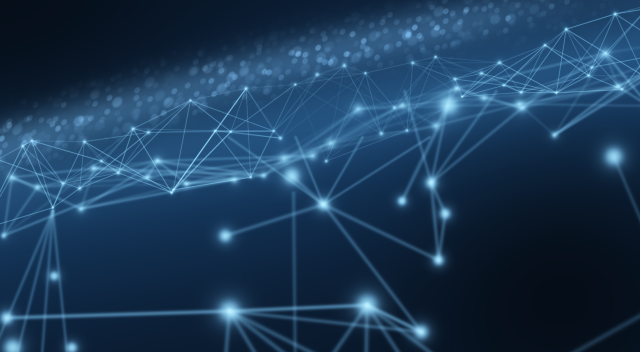
This background is drawn by a Shadertoy shader. Its source:

```glsl
float hash(vec2 p) {
    return fract(sin(dot(p, vec2(127.1, 311.7))) * 43758.5453);
}

float spot(vec2 p, vec2 center, float radius) {
    vec2 d = (p - center) / radius;
    return exp(-dot(d, d));
}

// Soft line; its width never drops below the pixel size
float link(vec2 p, vec2 a, vec2 b, float width) {
    vec2 pa = p - a, ba = b - a;
    float d = length(pa - ba * clamp(dot(pa, ba) / dot(ba, ba), 0.0, 1.0));
    d /= max(width, 0.6 / iResolution.y);
    return exp(-d * d);
}

float ridge(float x) { return 0.585 + 0.33 * x - 0.045 * x * x; }
float band(float x) { return 0.45 + 0.215 * x; }

vec2 meshNode(float i, float count, float drop, float spread, float seed) {
    float x = (i + hash(vec2(i, seed))) / count * 1.95 - 0.06;
    float y = band(x) - drop + (hash(vec2(seed, i + 9.0)) - 0.5) * spread;
    return vec2(x, y);
}

// Chain of scattered nodes, each tied to some of its followers
float mesh(vec2 p, float count, float drop, float spread, float width, float seed) {
    float sum = 0.0;
    for (float i = 0.0; i < count; i++) {
        vec2 a = meshNode(i, count, drop, spread, seed);
        if (abs(a.x - p.x) > 0.45) continue;
        float density = mix(0.35, 1.0, smoothstep(0.15, 0.5, abs(a.x - 0.95)));
        for (float k = 1.0; k < 6.0; k++) {
            float strength = hash(vec2(i + seed, k));
            if (strength < 0.25) continue;
            vec2 b = meshNode(i + k, count, drop, spread, seed);
            sum += 0.5 * strength * density * link(p, a, b, width);
        }
        float size = width * mix(1.8, 3.2, hash(vec2(i, seed + 4.0)));
        sum += 1.1 * spot(p, a, size) + 0.15 * spot(p, a, size * 2.5);
    }
    return sum;
}

// Out-of-focus dust in a sheared grid that follows the ridge
float dust(vec2 p, float cell, float seed) {
    vec2 q = vec2(p.x, p.y - ridge(p.x)) / cell;
    float sum = 0.0;
    for (int n = 0; n < 9; n++) {
        vec2 id = floor(q) + vec2(n % 3 - 1, n / 3 - 1);
        vec2 center = id + vec2(hash(id + seed), hash(id + seed + 17.0));
        float bright = hash(id + seed + 31.0);
        sum += bright * bright * smoothstep(0.42, 0.2, length(q - center));
    }
    return sum;
}

// Large near nodes: position and radius
const vec3 near[16] = vec3[](
    vec3(0.652, 0.116, 0.024), vec3(1.043, 0.133, 0.024),
    vec3(1.197, 0.057, 0.016), vec3(0.019, 0.097, 0.014),
    vec3(0.154, 0.216, 0.010), vec3(0.204, 0.012, 0.012),
    vec3(0.036, 0.012, 0.019), vec3(0.919, 0.419, 0.014),
    vec3(1.246, 0.261, 0.012), vec3(1.265, 0.393, 0.012),
    vec3(1.744, 0.555, 0.020), vec3(0.829, 0.500, 0.018),
    vec3(1.275, 0.701, 0.021), vec3(1.225, 0.481, 0.013),
    vec3(0.640, 0.330, 0.014), vec3(1.142, 0.429, 0.010));

const ivec2 ties[12] = ivec2[](
    ivec2(3, 0), ivec2(0, 1), ivec2(1, 2), ivec2(0, 2),
    ivec2(7, 8), ivec2(7, 14), ivec2(8, 9), ivec2(9, 13),
    ivec2(8, 13), ivec2(12, 15), ivec2(7, 2), ivec2(7, 11));

float nearLayer(vec2 p) {
    float sum = 0.0;
    for (int i = 0; i < 16; i++) {
        vec3 n = near[i];
        sum += 1.2 * spot(p, n.xy, n.z) + 0.2 * spot(p, n.xy, n.z * 2.2);
    }
    for (int i = 0; i < 12; i++) {
        float strength = i < 3 ? 0.42 : 0.22;
        sum += strength * link(p, near[ties[i].x].xy, near[ties[i].y].xy, 0.006);
    }
    // Fans running off the lower edge, and strands rising to the band
    for (float k = 0.0; k < 4.0; k++) {
        sum += 0.22 * link(p, near[0].xy, vec2(0.64 + 0.10 * k, -0.03), 0.007);
        sum += 0.22 * link(p, near[1].xy, vec2(0.93 + 0.11 * k, -0.03), 0.007);
        sum += 0.20 * link(p, near[7].xy, vec2(0.65 + 0.19 * k, 0.61), 0.004);
        sum += 0.18 * link(p, vec2(0.15, 0.4), vec2(0.07 * k - 0.02, 0.0), 0.005);
        sum += 0.18 * link(p, near[13].xy, vec2(1.15 + 0.13 * k, 0.74), 0.005);
    }
    sum += 0.16 * link(p, vec2(0.834, 0.45), vec2(0.839, -0.05), 0.006);
    sum += 0.14 * link(p, vec2(1.60, -0.02), vec2(1.85, 0.12), 0.008);
    sum += 0.14 * link(p, near[10].xy, vec2(1.84, 0.33), 0.006);
    return sum;
}

void mainImage(out vec4 fragColor, in vec2 fragCoord) {
    vec2 p = fragCoord / iResolution.y;
    float above = p.y - ridge(p.x);
    float offset = p.y - band(p.x);

    // Navy depth with dark corners
    float body = exp(-pow((offset + 0.08) / 0.34, 2.0));
    vec3 color = mix(vec3(0.035, 0.095, 0.17), vec3(0.075, 0.205, 0.35), body);
    color *= 1.0 - 0.5 * spot(p, vec2(1.58, 0.2), 0.4);
    color *= 1.0 - 0.45 * spot(p, vec2(0.0, 1.05), 0.55);
    color += vec3(0.07, 0.13, 0.17) * exp(-pow((offset - 0.02) / 0.14, 2.0));

    // Glowing ridge of dust
    float fade = 1.0 - 0.75 * smoothstep(1.2, 1.75, p.x);
    float haze = fade * exp(-pow(above / 0.065, 2.0));
    color += vec3(0.13, 0.19, 0.23) * haze;
    float grains = dust(p, 0.026, 3.0) + 0.7 * dust(p, 0.045, 8.0);
    color += vec3(0.17, 0.22, 0.25) * grains * haze;

    // Network: blurred depth, sharp strands, then near nodes
    float glow = 0.5 * mesh(p, 24.0, 0.06, 0.25, 0.0045, 5.0);
    glow += 0.75 * mesh(p, 46.0, -0.02, 0.27, 0.0017, 2.0);
    glow += nearLayer(p);
    vec3 light = 1.0 - exp(-glow * vec3(0.85, 1.25, 1.6));
    color += (vec3(0.80, 0.95, 1.0) - color) * light;

    fragColor = vec4(clamp(color, 0.0, 1.0), 1.0);
}
```
